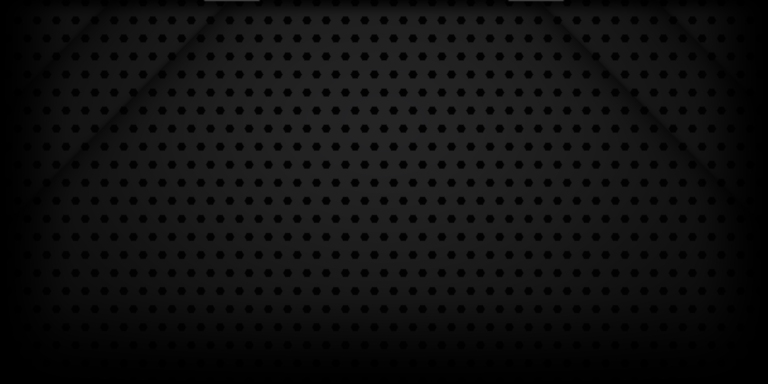
Write a Shadertoy shader that draws this background.

```glsl
// Dark perforated metal sheet with hexagonal holes and diagonal shadowed panels.

// Signed distance to a hexagon with corners on the left and right.
float hexagon(vec2 p, float apothem) {
    p = abs(p);
    return max(p.y, dot(p, vec2(0.866, 0.5))) - apothem;
}

// Staggered grid of holes: every other row moves by half a cell.
float holeDistance(vec2 p) {
    vec2 cell = vec2(0.0502, 0.0470);
    vec2 g = (p - vec2(-0.276, 0.618)) / cell;
    float row = floor(g.y + 0.5);
    g.x += 0.5 * mod(row, 2.0);
    return hexagon((fract(g + 0.5) - 0.5) * cell, 0.0102);
}

// Brightness factor of a panel edge: soft shadow inside, short falloff outside.
float panelShade(float d) {
    float inner = exp(min(d, 0.0) / 0.035);
    float outer = exp(-max(d, 0.0) / 0.006);
    return 1.0 - 0.5 * inner * outer;
}

void mainImage(out vec4 fragColor, in vec2 fragCoord) {
    float pixel = 1.0 / iResolution.y;
    float halfWidth = 0.5 * iResolution.x * pixel;
    vec2 p = fragCoord * pixel - vec2(halfWidth, 0.0);
    float side = abs(p.x);
    float depth = 1.0 - p.y;

    // Broad light above the centre, fading towards the borders
    vec2 q = p - vec2(0.0, 0.68);
    float light = 0.142 * exp(-0.95 * q.x * q.x - 2.0 * q.y * q.y);
    light *= smoothstep(-0.03, 0.27, p.y);
    light *= smoothstep(-0.01, 0.20, halfWidth - side);
    light *= smoothstep(-0.02, 0.05, depth);

    // Two mirrored pairs of diagonal panel edges
    float diagonal = (side - depth) * 0.7071;
    light *= panelShade(diagonal - 0.398 * 0.7071);
    light *= panelShade(diagonal - 0.705 * 0.7071);
    vec3 color = light * vec3(0.99, 0.99, 1.02);

    // Black holes
    float hole = 1.0 - smoothstep(-pixel, pixel, holeDistance(p));
    color = mix(color, vec3(0.008) * smoothstep(0.0, 0.08, light), hole);

    // Thin highlights on the top border
    float glint = smoothstep(0.076, 0.068, abs(side - 0.396));
    glint *= 1.0 - smoothstep(0.0022, 0.0022 + pixel, depth);
    color = mix(color, vec3(0.24), glint);

    fragColor = vec4(color, 1.0);
}
```
